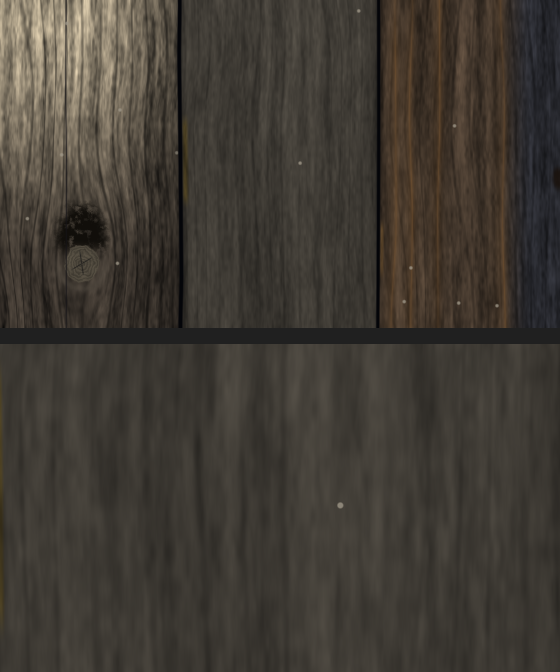
Top, the full canvas; bottom, a detail of the centre.
Reproduce this texture procedurally as a Shadertoy shader.

```glsl
// Three dark weathered planks side by side, split by narrow shadowed seams.
// Stretched value noise makes the grain, bent around a knot on the left plank;
// a raking light warms that plank and amber streaks run down the right one.

const float ASPECT = 1.707;             // canvas width in units of its height
const vec2 SEAM_X = vec2(0.549, 1.153);
const float SEAM_HALF = 0.0058;
const float CRACK_X = 0.201;
const vec2 KNOT = vec2(0.249, 0.196);
const float KNOT_RADIUS = 0.056;
const vec2 EDGE_KNOT = vec2(1.705, 0.455);
const float STREAK_X[4] = float[4](1.200, 1.253, 1.338, 1.533);

const vec3 LIT_WOOD = vec3(0.60, 0.555, 0.47);
const vec3 SHADED_WOOD = vec3(0.215, 0.19, 0.165);
const vec3 GRAY_WOOD = vec3(0.245, 0.23, 0.205);
const vec3 BROWN_WOOD = vec3(0.25, 0.205, 0.165);
const vec3 BLUE_WOOD = vec3(0.17, 0.175, 0.20);
const vec3 AMBER = vec3(0.45, 0.32, 0.19);
const vec3 OLIVE = vec3(0.29, 0.24, 0.11);
const vec3 SEAM_DARK = vec3(0.015, 0.018, 0.035);
const vec3 DUST = vec3(0.62, 0.59, 0.53);

float hash(vec2 p) {
    vec3 q = fract(vec3(p.xyx) * 0.1031);
    q += dot(q, q.yzx + 33.33);
    return fract((q.x + q.y) * q.z);
}

float noise(vec2 p) {
    vec2 i = floor(p), f = fract(p);
    f = f * f * (3.0 - 2.0 * f);
    return mix(mix(hash(i), hash(i + vec2(1, 0)), f.x),
               mix(hash(i + vec2(0, 1)), hash(i + vec2(1, 1)), f.x), f.y);
}

float fbm(vec2 p) {
    float sum = 0.0, gain = 0.5;
    for (int i = 0; i < 4; i++) {
        sum += gain * noise(p);
        p = p * 2.03 + 17.0;
        gain *= 0.5;
    }
    return sum;
}

// Soft coverage of a vertical line at distance d
float line(float d, float halfWidth, float aa) {
    return 1.0 - smoothstep(halfWidth - aa, halfWidth + aa, abs(d));
}

// Soft window between two heights
float span(float y, float low, float high) {
    return smoothstep(low, low + 0.05, y) * (1.0 - smoothstep(high - 0.05, high, y));
}

// Knot disc with rings, a star check and a charred arch over it
vec3 addKnot(vec3 color, vec2 p, float aa) {
    vec2 d = p - KNOT;
    float rough = fbm(p * 55.0);
    float r = length(d * vec2(1.0, 0.93)) + 0.012 * (rough - 0.5);
    vec2 a = d - vec2(0.0, 0.075);
    float arch = length(a * vec2(1.0, 0.72)) + 0.045 * (rough - 0.5);
    float char_ = (1.0 - smoothstep(0.055, 0.095, arch)) * smoothstep(-0.07, 0.0, a.y);
    color = mix(color, vec3(0.065, 0.055, 0.04), char_ * smoothstep(0.25, 0.55, rough + 0.1));
    float halo = exp(-pow((r - KNOT_RADIUS * 1.25) / 0.012, 2.0));
    color = mix(color, vec3(0.34, 0.31, 0.27), 0.45 * halo * smoothstep(0.04, -0.03, d.y));
    float rings = 0.5 + 0.5 * sin(r * 620.0 + 4.0 * rough);
    vec3 disc = vec3(0.31, 0.285, 0.24) * (0.75 + 0.2 * rings + 0.25 * rough);
    color = mix(color, disc, 1.0 - smoothstep(KNOT_RADIUS - 0.008, KNOT_RADIUS, r));
    float check = max(line(d.x + 0.15 * d.y, 0.0015, aa), line(d.y - 0.6 * d.x, 0.0015, aa));
    return mix(color, vec3(0.08), 0.75 * check * (1.0 - smoothstep(0.025, 0.04, r)));
}

void mainImage(out vec4 fragColor, in vec2 fragCoord) {
    vec2 p = fragCoord / iResolution.xy * vec2(ASPECT, 1.0);
    float aa = 1.0 / iResolution.y;
    float left = 1.0 - step(SEAM_X.x, p.x), right = step(SEAM_X.y, p.x);

    // Grain coordinates, pushed apart around the knot
    vec2 d = p - KNOT;
    float push = left * exp(-dot(d * vec2(1.0, 0.55), d * vec2(1.0, 0.55)) / 0.012);
    float wander = 0.022 * (noise(vec2(p.x * 3.0, p.y * 3.5)) - 0.5);
    vec2 g = vec2(p.x - 0.65 * d.x * push + wander, p.y);
    float bands = fbm(vec2(g.x * 32.0, g.y * 1.3));
    float fiber = fbm(vec2(g.x * 95.0, g.y * 13.0));
    float pits = noise(vec2(g.x * 150.0, g.y * 55.0));
    float ridge = abs(fract(g.x * 21.0 + 1.6 * noise(vec2(g.x * 9.0, g.y * 1.5))) - 0.5);
    float growth = 1.0 - smoothstep(0.0, 0.13, ridge);

    // Base color of each plank
    float light = smoothstep(0.12, 1.0, p.y) * (1.0 - 0.5 * smoothstep(0.2, 0.55, p.x));
    vec3 wood = GRAY_WOOD * (0.94 + 0.14 * p.y);
    wood = mix(wood, mix(SHADED_WOOD, LIT_WOOD, light), left);
    vec3 rightWood = mix(BROWN_WOOD, BLUE_WOOD, smoothstep(1.51, 1.62, p.x));
    wood = mix(wood, rightWood, right);

    // Grain contrast is strongest on the lit plank
    float contrast = 0.5 + 0.5 * left + 0.3 * right;
    wood *= 1.0 + contrast * (1.1 * (bands - 0.47) + 0.9 * (fiber - 0.47) + 0.3 * (pits - 0.5));
    wood *= 1.0 - growth * (0.1 + 0.22 * left + 0.1 * right);

    // Amber streaks, each wavering and fading along its length
    for (int i = 0; i < 4; i++) {
        float k = float(i);
        float x = STREAK_X[i] + 0.016 * (noise(vec2(k * 7.0, p.y * 3.0)) - 0.5);
        float glow = exp(-abs(p.x - x) / 0.006) + 0.25 * exp(-abs(p.x - x + 0.015) / 0.025);
        wood = mix(wood, AMBER, right * 0.7 * glow * (0.45 + 0.55 * noise(vec2(k + 3.0, p.y * 5.0))));
    }

    // Knots and the long crack
    wood = mix(wood, addKnot(wood, p, aa), left);
    float edgeKnot = length((p - EDGE_KNOT) * vec2(1.0, 0.7)) + 0.02 * (fiber - 0.5);
    wood = mix(wood, vec3(0.10, 0.065, 0.04), 0.8 * (1.0 - smoothstep(0.008, 0.032, edgeKnot)));
    float crack = line(p.x - CRACK_X - 0.004 * (noise(vec2(2.0, p.y * 4.0)) - 0.5), 0.0016, aa);
    wood = mix(wood, vec3(0.08, 0.075, 0.09), 0.8 * crack);

    // Sparse dust specks
    vec2 cell = floor(p * 7.0);
    vec2 speck = (cell + 0.2 + 0.6 * vec2(hash(cell + 5.0), hash(cell + 9.0))) / 7.0;
    float dust = 1.0 - smoothstep(0.002, 0.002 + 2.0 * aa, length(p - speck));
    wood = mix(wood, DUST, 0.8 * dust * step(0.86, hash(cell + 21.0)));

    // Seams, with chipped edges showing raw wood
    for (int i = 0; i < 2; i++) {
        float k = float(i);
        float s = p.x - SEAM_X[i] - 0.004 * (noise(vec2(k * 5.0, p.y * 6.0)) - 0.5) - 0.006 * (0.5 - p.y) * (1.0 - k);
        wood *= 1.0 - 0.45 * exp(-abs(s) / 0.012);
        float chip = span(p.y, mix(0.36, 0.14, k), mix(0.66, 0.34, k));
        float chipLine = line(s - 0.015 + 0.004 * k, 0.007 - 0.003 * k, 2.0 * aa);
        wood = mix(wood, mix(OLIVE, AMBER, 0.7 * k) * (0.5 + fiber), 0.8 * chip * chipLine);
        wood = mix(wood, SEAM_DARK, line(s, SEAM_HALF - 0.001 * k, aa));
    }
    fragColor = vec4(clamp(wood, 0.0, 1.0), 1.0);
}
```
